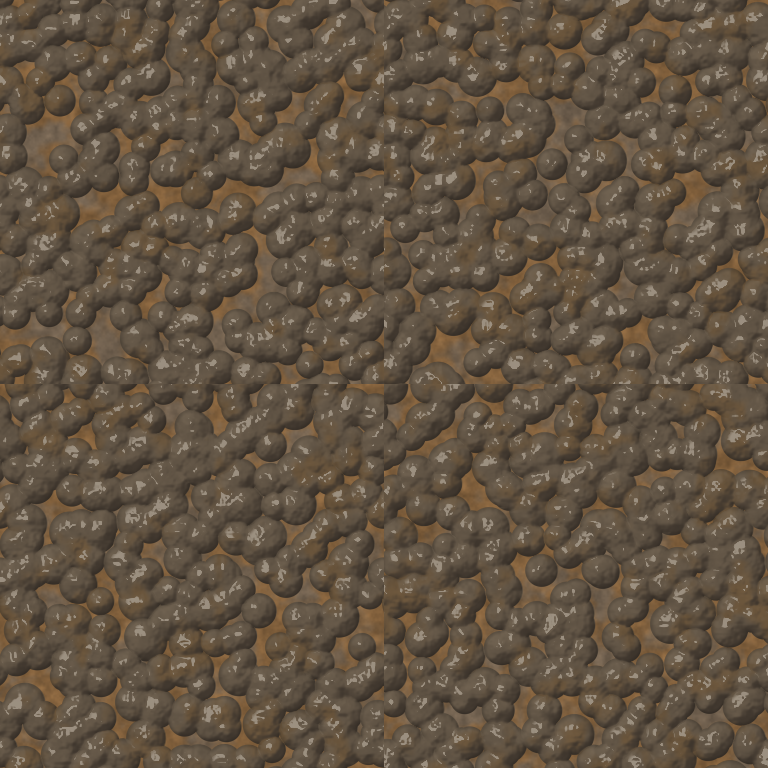
A WebGL 1 fragment shader for this texture:

```glsl
precision highp float;
// Wet, clumped brown pebbles over rusty soil, in 2 by 2 square tiles.
// Each tile scatters its own domes on a wrapped jittered grid, blends them
// into one height field roughened by noise, then lights it from the upper left.

uniform vec2 u_resolution;

const float TILES = 2.0;         // repeats across and down
const float GRID = 16.0;         // dome cells per tile side
const float RADIUS_MIN = 0.58;   // dome radii, in cells
const float RADIUS_MAX = 0.88;
const float MISSING = 0.10;      // share of empty cells
const float BLEND = 5.0;         // higher keeps domes more separate
const float ROUGHNESS = 0.62;    // height of the small lumps
const float BUMP = 0.46;         // strength of the relief
const float SLOPE_STEP = 0.05;   // sampling distance for slopes, in cells
const vec3 LIGHT = vec3(-0.41, 0.55, 0.73);

const vec3 SHADOW = vec3(0.25, 0.215, 0.18);
const vec3 STONE = vec3(0.385, 0.335, 0.275);
const vec3 LIT = vec3(0.46, 0.405, 0.335);
const vec3 OCHRE = vec3(0.43, 0.33, 0.21);
const vec3 GLOSS = vec3(0.63, 0.585, 0.525);
const vec3 SOIL = vec3(0.45, 0.385, 0.315);
const vec3 RUST = vec3(0.52, 0.385, 0.24);

float hash(vec3 p) {
  p = fract(p * 0.1031);
  p += dot(p, p.zyx + 31.32);
  return fract((p.x + p.y) * p.z);
}

// Value noise that wraps after `period` lattice steps.
float noise(vec2 p, float period, float seed) {
  vec2 i = floor(p), f = fract(p);
  f = f * f * (3.0 - 2.0 * f);
  vec2 a = mod(i, period), b = mod(i + 1.0, period);
  return mix(
    mix(hash(vec3(a, seed)), hash(vec3(b.x, a.y, seed)), f.x),
    mix(hash(vec3(a.x, b.y, seed)), hash(vec3(b, seed)), f.x), f.y);
}

float fbm(vec2 uv, float period, float seed) {
  float sum = 0.0, amplitude = 0.57;
  for (int i = 0; i < 3; i++) {
    sum += amplitude * noise(uv * period, period, seed + float(i));
    period *= 2.0;
    amplitude *= 0.5;
  }
  return sum;
}

// x: blended dome height, y: signed distance inside the outline, in cells.
vec2 domes(vec2 p, float seed) {
  vec2 base = floor(p);
  float sum = 0.0, inside = -1.0;
  for (int y = -1; y <= 1; y++) {
    for (int x = -1; x <= 1; x++) {
      vec2 cell = base + vec2(float(x), float(y));
      vec2 id = mod(cell, GRID);
      vec2 center = cell + vec2(hash(vec3(id, seed)), hash(vec3(id, seed + 1.0)));
      float radius = mix(RADIUS_MIN, RADIUS_MAX, hash(vec3(id, seed + 2.0)));
      float present = step(MISSING, hash(vec3(id, seed + 3.0)));
      float d = length(p - center);
      float dome = max(1.0 - d * d / (radius * radius), 0.0);
      sum += present * (exp(BLEND * dome) - 1.0);
      inside = max(inside, mix(-1.0, radius - d, present));
    }
  }
  return vec2(log(1.0 + sum) / BLEND, inside);
}

float relief(vec2 p, float seed) {
  return domes(p, seed).x + ROUGHNESS * fbm(p / GRID, 26.0, seed + 5.0);
}

void main() {
  vec2 canvas = gl_FragCoord.xy / u_resolution * TILES;
  vec2 tile = floor(canvas), uv = fract(canvas);
  float seed = 17.0 + 23.0 * (tile.x + TILES * tile.y);
  vec2 p = uv * GRID;
  float pixel = TILES * GRID / u_resolution.y;

  // Surface slope and lighting
  vec2 dome = domes(p, seed);
  float here = relief(p, seed);
  vec2 slope = vec2(relief(p + vec2(SLOPE_STEP, 0.0), seed),
                    relief(p + vec2(0.0, SLOPE_STEP), seed)) - here;
  vec3 normal = normalize(vec3(-BUMP * slope / SLOPE_STEP, 1.0));
  float diffuse = dot(normal, normalize(LIGHT));
  float shine = dot(normal, normalize(normalize(LIGHT) + vec3(0.0, 0.0, 1.0)));

  // Stone with ochre stains, dark rims and glossy wet tops
  float stain = fbm(uv, 14.0, seed + 9.0);
  float grain = fbm(uv, 48.0, seed + 13.0);
  vec3 stone = mix(STONE, OCHRE, 0.65 * smoothstep(0.48, 0.78, stain));
  stone = mix(SHADOW, stone, smoothstep(0.0, 0.72, diffuse));
  stone = mix(stone, LIT, 0.5 * smoothstep(0.75, 1.0, diffuse));
  stone *= mix(0.84, 1.0, smoothstep(0.0, 0.5, dome.x)) * (0.92 + 0.16 * grain);
  float gloss = smoothstep(0.972, 0.992, shine) * smoothstep(0.4, 0.75, dome.x);
  stone = mix(stone, GLOSS, 0.9 * gloss);

  // Mottled soil, rustier beside the stones
  float nearStone = smoothstep(-0.4, 0.0, dome.y);
  float rust = smoothstep(0.35, 0.75, stain + 0.15 * nearStone);
  vec3 soil = mix(SOIL, RUST, rust) * (0.78 + 0.4 * grain);

  float cover = smoothstep(-0.7 * pixel, 0.7 * pixel, dome.y);
  gl_FragColor = vec4(mix(soil, stone, cover), 1.0);
}
```
